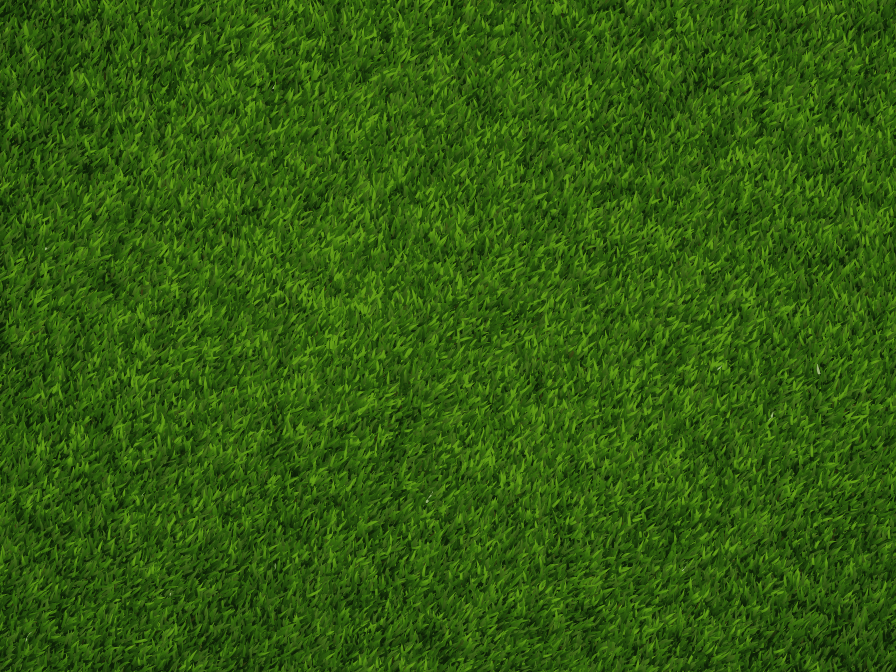
A Shadertoy shader for this texture:

```glsl
// Dense lawn seen from above: short, leaning blades of grass in many layers.
// Each layer is a jittered grid holding one tapered, bent blade per cell;
// layers go from dark, deep blades to bright ones, tinted by clumps and patches.

#define LAYERS 13
#define CELL 0.0125         // grid pitch, in canvas heights
#define BLADE_LENGTH 0.0108 // half length of the longest blade
#define BLADE_WIDTH 0.0019  // half width at the widest point
#define MEAN_LEAN 0.45      // radians to the right of upright
#define LEAN_SPREAD 1.5
#define MEAN_TONE 0.55
#define TONE_SPREAD 0.95
#define CLUMP_SCALE 24.0
#define PALE_SHARE 0.17

vec4 hash4(vec3 id) {
    vec4 h = fract(id.xyzx * vec4(0.1031, 0.1030, 0.0973, 0.1099));
    h += dot(h, h.wzxy + 33.33);
    return fract((h.xxyz + h.yzzw) * h.zywx);
}

// Distance to the nearest scattered point
float cellular(vec2 p) {
    vec2 base = floor(p);
    float nearest = 2.0;
    for (int y = -1; y <= 1; y++)
    for (int x = -1; x <= 1; x++) {
        vec2 id = base + vec2(x, y);
        nearest = min(nearest, length(id + hash4(vec3(id, 71.0)).xy - p));
    }
    return nearest;
}

// Layered sines, about -1 to 1, for broad uneven patches
float patches(vec2 p) {
    float a = sin(p.x * 7.0 + 2.0 * sin(p.y * 5.0 + 1.0));
    float b = sin(p.y * 11.0 - p.x * 5.0 + 1.5 * sin(p.x * 9.0));
    float c = sin(p.x * 23.0 + p.y * 17.0 + 2.0 * sin(p.y * 19.0));
    return a * 0.4 + b * 0.35 + c * 0.25;
}

// Shadow to sunlit green
vec3 grassColor(float tone) {
    vec3 shadow = vec3(0.05, 0.125, 0.025);
    vec3 deep   = vec3(0.11, 0.25, 0.04);
    vec3 middle = vec3(0.16, 0.33, 0.05);
    vec3 fresh  = vec3(0.21, 0.42, 0.05);
    vec3 sunlit = vec3(0.34, 0.56, 0.08);
    float t = clamp(tone, 0.0, 1.1) * 4.0;
    vec3 color = mix(shadow, deep, min(t, 1.0));
    color = mix(color, middle, clamp(t - 1.0, 0.0, 1.0));
    color = mix(color, fresh, clamp(t - 2.0, 0.0, 1.0));
    return mix(color, sunlit, max(t - 3.0, 0.0));
}

// Returns coverage in x and position from root (0) to tip (1) in y
vec2 blade(vec2 p, float lean, float halfLength, float bend, float pixel) {
    vec2 axis = vec2(sin(lean), cos(lean));
    float along = dot(p, axis);
    float u = along / halfLength;
    float across = p.x * axis.y - p.y * axis.x + bend * (u * u - 0.4);
    float width = BLADE_WIDTH * (1.0 - 0.75 * smoothstep(-0.2, 1.0, u));
    float inside = min(width - abs(across), halfLength - abs(along));
    return vec2(clamp(inside / pixel + 0.5, 0.0, 1.0), u * 0.5 + 0.5);
}

void mainImage(out vec4 fragColor, in vec2 fragCoord) {
    vec2 p = fragCoord / iResolution.y;
    float pixel = 1.0 / iResolution.y;
    float broad = patches(p);

    // Light: clumps, patches and a soft fall-off toward the borders
    vec2 fromCenter = fragCoord / iResolution.xy - vec2(0.54, 0.6);
    float light = 0.07 * broad + 0.35 * (0.48 - cellular(p * CLUMP_SCALE));
    light += 0.07 - 0.5 * dot(fromCenter, fromCenter);

    // Wind-like lean, more upright toward the top
    float mainLean = MEAN_LEAN + 0.25 * patches(p.yx * 1.7 + 3.0) + 0.3 * (0.5 - p.y);

    vec3 color = grassColor(0.05 + light);
    for (int layer = 0; layer < LAYERS; layer++) {
        float depth = float(layer) / float(LAYERS - 1);
        vec2 grid = p / CELL + hash4(vec3(layer, 5.0, 9.0)).xy;
        vec2 base = floor(grid);
        for (int y = -1; y <= 1; y++)
        for (int x = -1; x <= 1; x++) {
            vec2 id = base + vec2(x, y);
            vec4 rnd = hash4(vec3(id, float(layer) * 7.0 + 3.0));
            vec4 kind = hash4(vec3(id.yx + 19.0, float(layer) * 5.0 + 1.0));
            vec2 offset = (grid - id - rnd.xy) * CELL;
            float lean = mainLean + LEAN_SPREAD * (rnd.z - 0.5);
            float size = BLADE_LENGTH * mix(0.55, 1.0, rnd.w);
            vec2 shape = blade(offset, lean, size, 0.003 * (kind.y - 0.5), pixel);

            float tone = MEAN_TONE + light + 0.55 * (depth - 0.72)
                       + TONE_SPREAD * (kind.x - 0.5) + 0.4 * (shape.y - 0.5);
            vec3 tint = grassColor(tone);

            // Pale olive blades, dry thatch and a few glinting flecks
            vec3 olive = vec3(0.28, 0.44, 0.11) * (0.75 + 0.4 * shape.y);
            tint = mix(tint, olive, 0.85 * step(kind.z, PALE_SHARE));
            tint = mix(tint, vec3(0.24, 0.23, 0.07), step(kind.w, 0.05) * (1.0 - depth));
            tint = mix(tint, vec3(0.62, 0.72, 0.48), step(0.9994, kind.w));
            color = mix(color, tint, shape.x);
        }
    }
    fragColor = vec4(color, 1.0);
}
```
